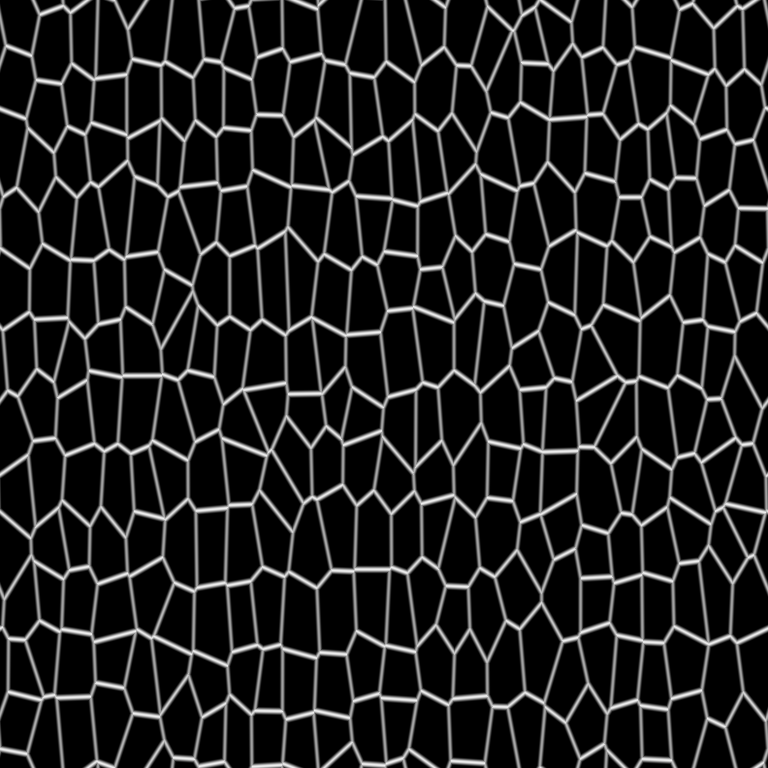
Reproduce this pattern procedurally as a WebGL 1 fragment shader.

```glsl
precision highp float;

uniform vec2 u_resolution;

const vec2 GRID = vec2(24.0, 12.0);

// Two pseudo-random values per cell
vec2 hash22(vec2 p) {
    vec3 q = fract(p.xyx * vec3(0.1031, 0.1030, 0.0973));
    q += dot(q, q.yzx + 33.33);
    return fract((q.xx + q.yz) * q.zy);
}

// Jittered seed point of a cell, wrapped so the pattern tiles
vec2 seedPoint(vec2 cell) {
    return cell + 0.5 + 0.7 * (hash22(mod(cell, GRID) + 17.0) - 0.5);
}

// Brightness of a line with soft flanks; all lengths in canvas units
float softLine(float dist, float halfWidth, float blur) {
    return smoothstep(-blur, blur, dist + halfWidth)
         - smoothstep(-blur, blur, dist - halfWidth);
}

// Strongest cell border around p, which is in grid units
float cellBorders(vec2 p) {
    // Nearest seed
    vec2 home = floor(p);
    vec2 nearestCell = home;
    vec2 nearest = vec2(0.0);
    float best = 100.0;
    for (int j = -1; j <= 1; j++) {
        for (int i = -1; i <= 1; i++) {
            vec2 cell = home + vec2(float(i), float(j));
            vec2 toSeed = seedPoint(cell) - p;
            float d = dot(toSeed, toSeed);
            if (d < best) {
                best = d;
                nearest = toSeed;
                nearestCell = cell;
            }
        }
    }

    // Bisectors between the nearest seed and its neighbours
    float border = 0.0;
    for (int j = -2; j <= 2; j++) {
        for (int i = -2; i <= 2; i++) {
            if (i == 0 && j == 0) continue;
            vec2 other = seedPoint(nearestCell + vec2(float(i), float(j))) - p;
            vec2 normal = normalize(other - nearest);
            float dist = dot(0.5 * (nearest + other), normal);
            // The stretched grid makes flat borders wider than upright ones
            float stretch = length(normal * GRID);
            border = max(border, softLine(dist / stretch, 0.035 / stretch, 0.003));
        }
    }
    return border;
}

void main() {
    vec2 uv = gl_FragCoord.xy / u_resolution;
    gl_FragColor = vec4(vec3(0.94 * cellBorders(uv * GRID)), 1.0);
}
```
